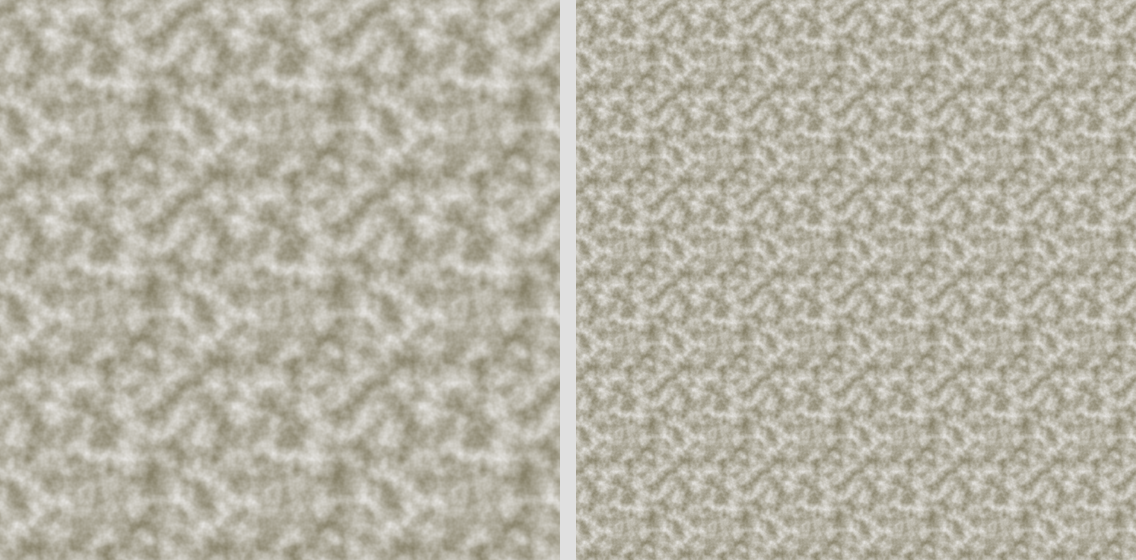
Left: one tile. Right: repeated 2 by 2.
A WebGL 2 fragment shader for this texture:

```glsl
#version 300 es
precision highp float;
// Mottled grey-olive stone: a cloudy noise patch repeated three by three.

uniform vec2 u_resolution;
out vec4 fragColor;

// Integer hash of a lattice cell and a layer number.
uint hash(ivec2 cell, int layer) {
    uint h = uint(cell.x) * 1597334677u ^ uint(cell.y) * 3812015801u ^ uint(layer + 1) * 2654435769u;
    h = (h ^ (h >> 16)) * 2146121005u;
    h = (h ^ (h >> 15)) * 2221713035u;
    return h ^ (h >> 16);
}

// Slope at a wrapped lattice corner, along one of the four diagonals.
float cornerSlope(ivec2 cell, vec2 offset, int period, int layer) {
    uint h = hash(ivec2(mod(vec2(cell), float(period))), layer);
    vec2 diagonal = vec2((h & 1u) == 0u ? -1.0 : 1.0, (h & 2u) == 0u ? -1.0 : 1.0);
    return dot(diagonal, offset) * 0.7071;
}

// Gradient noise that wraps after a whole number of cells.
float gradientNoise(vec2 p, int period, int layer) {
    ivec2 cell = ivec2(floor(p));
    vec2 f = fract(p);
    vec2 blend = f * f * f * (f * (f * 6.0 - 15.0) + 10.0);
    float bottom = mix(cornerSlope(cell, f, period, layer),
                       cornerSlope(cell + ivec2(1, 0), f - vec2(1, 0), period, layer), blend.x);
    float top = mix(cornerSlope(cell + ivec2(0, 1), f - vec2(0, 1), period, layer),
                    cornerSlope(cell + ivec2(1, 1), f - vec2(1, 1), period, layer), blend.x);
    return mix(bottom, top, blend.y);
}

// Four octaves, shifted so that their lattices do not line up.
float clouds(vec2 tile) {
    float sum = 0.0;
    float amplitude = 1.0;
    int period = 8;
    for (int layer = 0; layer < 4; layer++) {
        vec2 shift = vec2(0.37, 0.61) * float(layer);
        sum += amplitude * gradientNoise(tile * float(period) + shift, period, layer);
        amplitude *= 0.52;
        period *= 2;
    }
    return sum;
}

void main() {
    vec2 uv = gl_FragCoord.xy / u_resolution;
    vec2 tile = fract(uv * 3.0);

    // Linear ramp from olive shadow to pale stone.
    float tone = clamp(0.52 + 1.13 * clouds(tile), -0.3, 1.35);
    vec3 olive = vec3(0.60, 0.58, 0.50);
    vec3 pale = vec3(0.82, 0.81, 0.78);
    fragColor = vec4(mix(olive, pale, tone), 1.0);
}
```
